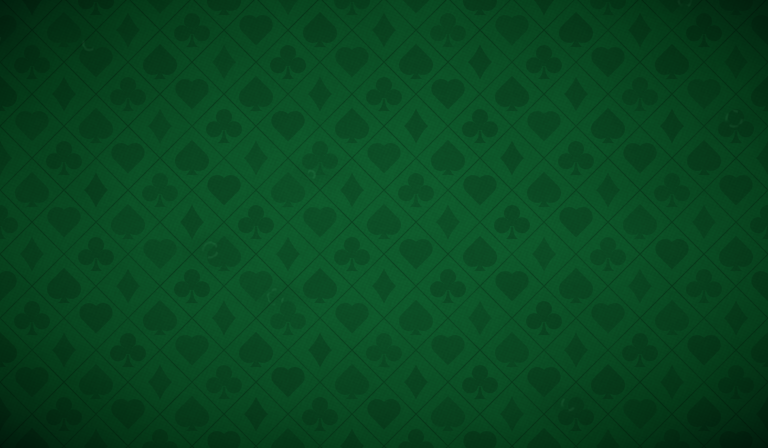
This pattern is drawn by a WebGL 2 fragment shader. Its source:

```glsl
#version 300 es
precision highp float;

uniform vec2 u_resolution;
out vec4 fragColor;

const float UNITS_ACROSS = 24.0;  // a suit every 2 units along a row, rows 1 unit apart
const float TOP_MARGIN = 0.94;
const vec3 DEEP_GREEN = vec3(0.0, 0.095, 0.042);
const vec3 MID_GREEN = vec3(0.017, 0.228, 0.095);
const vec3 LIGHT_GREEN = vec3(0.057, 0.358, 0.174);

float hash(vec2 p) {
  vec3 q = fract(vec3(p.xyx) * 0.1031);
  q += dot(q, q.yzx + 33.33);
  return fract((q.x + q.y) * q.z);
}

float noise(vec2 p) {
  vec2 i = floor(p), f = fract(p);
  f = f * f * (3.0 - 2.0 * f);
  return mix(mix(hash(i), hash(i + vec2(1, 0)), f.x),
             mix(hash(i + vec2(0, 1)), hash(i + vec2(1, 1)), f.x), f.y);
}

float fbm(vec2 p) {
  float sum = 0.0, gain = 0.5;
  for (int i = 0; i < 4; i++) {
    sum += gain * noise(p);
    p = mat2(1.6, 1.2, -1.2, 1.6) * p + 7.3;
    gain *= 0.5;
  }
  return sum;
}

float coverage(float d, float pixel) {
  return 1.0 - smoothstep(-0.75 * pixel, 0.75 * pixel, d);
}

// Suit shapes, y up, about 1.1 units tall
float heartDistance(vec2 p, float size) {
  p = vec2(abs(p.x), p.y) / size;
  if (p.x + p.y > 1.0) return (length(p - vec2(0.25, 0.75)) - 0.35355) * size;
  vec2 toTop = p - vec2(0.0, 1.0);
  vec2 toSide = p - 0.5 * max(p.x + p.y, 0.0);
  return sqrt(min(dot(toTop, toTop), dot(toSide, toSide))) * sign(p.x - p.y) * size;
}

float stemDistance(vec2 p) {
  float t = clamp((-0.15 - p.y) / 0.38, 0.0, 1.0);
  return max(abs(p.x) - 0.04 - 0.15 * t * t * t, abs(p.y + 0.34) - 0.19);
}

float spadeDistance(vec2 p) {
  return min(heartDistance(vec2(p.x, 0.57 - p.y), 0.88), stemDistance(p));
}

float diamondDistance(vec2 p) {
  vec2 q = pow(abs(p) / vec2(0.38, 0.56) + 1e-4, vec2(0.86));
  return (q.x + q.y - 1.0) * 0.32;
}

float clubDistance(vec2 p) {
  float top = length(p - vec2(0.0, 0.28)) - 0.25;
  float side = length(vec2(abs(p.x) - 0.31, p.y + 0.1)) - 0.25;
  float core = length(p) - 0.14;
  return min(min(top, side), min(core, stemDistance(p)));
}

float suitDistance(vec2 p, float kind) {
  if (kind < 0.5) return heartDistance(p + vec2(0.0, 0.48), 0.86);
  if (kind < 1.5) return spadeDistance(p);
  if (kind < 2.5) return diamondDistance(p);
  return clubDistance(p);
}

// Sparse scuffs: x is a pale broken ring, y is a soft smear
vec2 scuffs(vec2 p, float spacing) {
  vec2 wear = vec2(0.0), home = floor(p / spacing);
  for (int j = -1; j <= 1; j++) for (int i = -1; i <= 1; i++) {
    vec2 cell = home + vec2(i, j);
    float present = step(0.62, hash(cell + 41.0));
    vec2 spot = (cell + vec2(hash(cell + 3.0), hash(cell + 17.0))) * spacing;
    vec2 d = p - spot;
    float radius = mix(0.12, 0.26, hash(cell + 29.0));
    float ring = 1.0 - smoothstep(0.0, 0.07, abs(length(d) - radius));
    wear.x += present * ring * smoothstep(0.35, 0.75, noise(p * 7.0));
    wear.y += present * exp(-dot(d * vec2(1.1, 2.2), d * vec2(1.1, 2.2)));
  }
  return wear;
}

float vignette(vec2 q) {
  vec2 s = q * q;
  float lowerEdge = pow(max(-q.y, 0.0), 5.0);
  return 1.0 - 0.38 * s.x - 0.29 * s.y - 0.18 * s.x * s.y - 0.1 * lowerEdge;
}

vec3 feltColor(float light) {
  float t = 2.0 * clamp(light, 0.0, 1.08);
  return t < 1.0 ? mix(DEEP_GREEN, MID_GREEN, t) : mix(MID_GREEN, LIGHT_GREEN, t - 1.0);
}

void main() {
  float pixel = UNITS_ACROSS / u_resolution.x;
  vec2 board = vec2(gl_FragCoord.x, gl_FragCoord.y - u_resolution.y) * pixel;
  board.y += TOP_MARGIN;

  // Diagonal lattice, suits cycling heart, spade, diamond, club
  vec2 lattice = 0.5 * vec2(board.x - board.y, board.x + board.y);
  vec2 cell = floor(lattice + 0.5);
  vec2 local = board - vec2(cell.x + cell.y, cell.y - cell.x);
  float kind = mod(3.0 * cell.x + 2.0 * cell.y, 4.0);
  float suit = coverage(suitDistance(local, kind), pixel);
  vec2 seam = abs(fract(lattice) - 0.5) * 1.41421;
  float line = coverage(min(seam.x, seam.y) - 0.016, pixel);

  // Lighting, mottling and worn print
  float light = vignette(2.0 * gl_FragCoord.xy / u_resolution - 1.0);
  light += 0.10 * (fbm(board * 0.45) - 0.47);
  vec2 wear = scuffs(board, 4.0);
  float ink = mix(0.75, 1.1, hash(cell + 90.0)) * (1.0 - 0.45 * min(wear.y, 1.0));
  vec3 color = feltColor(light);
  color *= 1.0 - 0.16 * suit * ink;
  color *= 1.0 - 0.24 * line * mix(0.7, 1.1, noise(board * 1.3));

  // Woven grain and scuffs
  float weave = sin(board.x * 40.0 + board.y * 22.0) * sin(board.y * 46.0 - board.x * 16.0);
  color *= 1.0 + 0.025 * weave + 0.05 * (noise(board * 15.0) - 0.5);
  color *= 1.0 - 0.07 * min(wear.y, 1.0);
  color += vec3(0.035, 0.05, 0.04) * wear.x;
  fragColor = vec4(color, 1.0);
}
```
